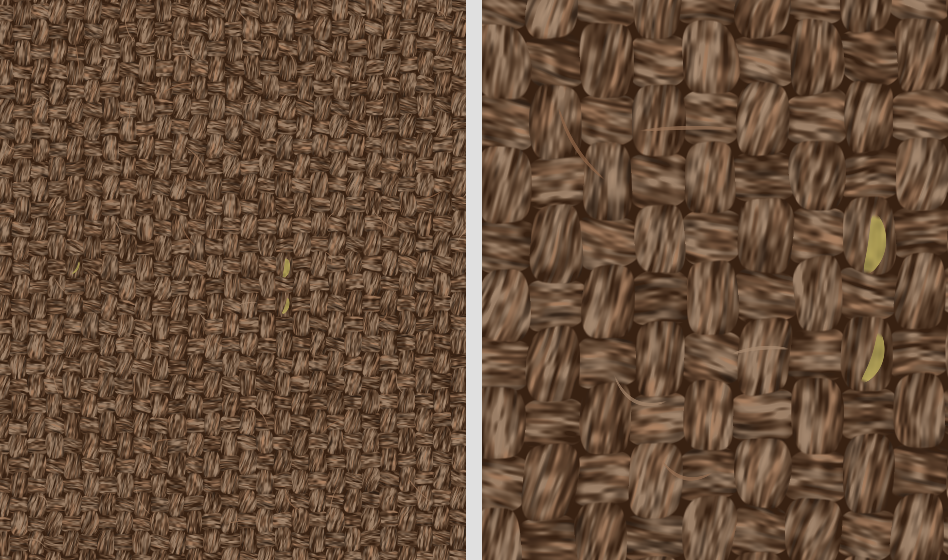
Left, the full canvas; right, a detail of the centre.
A WebGL 1 fragment shader for this texture:

```glsl
precision highp float;
// Coarse brown basket weave of fibrous yarn with loose hairs and straw flecks.

uniform vec2 u_resolution;

#define COUNT vec2(26.5, 28.4)        // bundles across and down
#define CENTRE vec2(13.56, 14.78)     // grid position at the canvas centre
#define TILT vec2(0.008, 0.012)       // lean of the columns, rise of the rows
#define UPRIGHT_SIZE vec2(0.63, 0.51) // half length, half width
#define FLAT_SIZE vec2(0.60, 0.46)
#define WOBBLE 0.17                   // unevenness of the weave
#define FIBRES 9.0                    // fibres per bundle width
#define CONTRAST 1.75
#define HAIR_GRID 3.2                 // hair spacing in bundles
#define HAIR_WIDTH 0.032

const vec3 DARK = vec3(0.215, 0.128, 0.07);
const vec3 MID = vec3(0.385, 0.283, 0.203);
const vec3 LIGHT = vec3(0.60, 0.49, 0.395);
const vec3 RUST = vec3(0.52, 0.36, 0.25);
const vec3 ASH = vec3(0.48, 0.40, 0.33);
const vec3 STRAW = vec3(0.68, 0.62, 0.33);

float hash(vec2 p) {
  vec3 q = fract(vec3(p.xyx) * 0.1031);
  q += dot(q, q.yzx + 33.33);
  return fract((q.x + q.y) * q.z);
}

float noise(vec2 p) {
  vec2 i = floor(p), f = fract(p);
  f = f * f * (3.0 - 2.0 * f);
  return mix(mix(hash(i), hash(i + vec2(1, 0)), f.x),
             mix(hash(i + vec2(0, 1)), hash(i + vec2(1, 1)), f.x), f.y);
}

// Centre of the closest cell of the given parity along one axis
float nearestCentre(float x, float parity) {
  return 2.0 * floor((x - parity) * 0.5 + 0.25) + parity + 0.5;
}

vec3 yarnColour(float tone) {
  tone = clamp(tone, 0.0, 1.0);
  return tone < 0.5 ? mix(DARK, MID, tone * 2.0) : mix(MID, LIGHT, tone * 2.0 - 1.0);
}

// One visible bundle; q is (along, across), result is colour and coverage
vec4 bundle(vec2 q, vec2 size, vec2 cell, float slant, float brightness, float px) {
  float along = q.x / size.x;
  float across = q.y / (size.y * (1.0 - 0.1 * along * along));
  float a2 = along * along, c2 = across * across;
  float rim = sqrt(sqrt(a2 * a2 + c2 * c2));
  float cover = 1.0 - smoothstep(0.96 - px, 1.0 + px, rim);

  // Fibres follow the slanted twist of the yarn
  float seed = hash(cell + 7.3) * 90.0;
  float twist = q.y + slant * q.x;
  float coarse = noise(vec2(twist * FIBRES, q.x * 1.8) + seed);
  float fine = noise(vec2(twist * FIBRES * 1.8, q.x * 4.5) + seed + 41.0);
  float tint = noise(vec2(twist * FIBRES * 1.3, q.x * 1.6) + seed + 83.0);

  float tone = brightness + CONTRAST * (0.5 * coarse + 0.5 * fine - 0.5);
  tone += 0.06 * (hash(cell + 19.7) - 0.5) - 0.26 * c2 - 0.28 * a2 * a2;
  vec3 colour = yarnColour(tone);
  colour = mix(colour, RUST * (0.5 + 0.7 * tone), 0.5 * smoothstep(0.55, 0.85, tint));
  colour = mix(colour, ASH * (0.5 + 0.8 * tone), 0.45 * smoothstep(0.45, 0.15, tint));
  return vec4(colour, cover);
}

// Coverage of a bent strand tapering to both ends
float strand(vec2 q, float angle, float halfLength, float width, float bend, float px) {
  float c = cos(angle), s = sin(angle);
  q = vec2(c * q.x + s * q.y, c * q.y - s * q.x);
  float t = q.x / halfLength;
  float halfWidth = width * sqrt(max(1.0 - t * t, 0.0));
  float d = abs(q.y - bend * (t * t - 0.4)) - halfWidth;
  return (1.0 - smoothstep(-0.5 * px, 0.5 * px, d)) * (1.0 - smoothstep(0.8, 1.0, abs(t)));
}

void main() {
  vec2 uv = gl_FragCoord.xy / u_resolution;
  float px = COUNT.y / u_resolution.y;
  vec2 offset = (uv - 0.5) * COUNT;
  vec2 flatGrid = offset - TILT * offset.yx + CENTRE;

  // Uneven yarn: slow drift and ragged edges
  vec2 g = flatGrid + 0.2 * (vec2(noise(flatGrid * 0.2), noise(flatGrid * 0.2 + 57.0)) - 0.5);
  g += WOBBLE * (vec2(noise(flatGrid * 1.2 + 13.0), noise(flatGrid * 1.2 + 71.0)) - 0.5);
  vec2 cell = floor(g);

  // Flat bundles lie over the dark gaps, upright ones on top
  vec2 flatCentre = vec2(nearestCentre(g.x, mod(cell.y, 2.0)), cell.y + 0.5);
  vec2 uprightCentre = vec2(cell.x + 0.5, nearestCentre(g.y, mod(cell.x + 1.0, 2.0)));
  float flatSlant = 0.12 + 0.3 * (hash(flatCentre + 3.0) - 0.5);
  float uprightSlant = -0.25 + 0.25 * (hash(uprightCentre + 5.0) - 0.5);
  vec4 weft = bundle(g - flatCentre, FLAT_SIZE, flatCentre, flatSlant, 0.57, px);
  vec4 warp = bundle((g - uprightCentre).yx, UPRIGHT_SIZE, uprightCentre, uprightSlant, 0.65, px);
  vec3 colour = mix(DARK, weft.rgb, weft.a);
  colour = mix(colour, warp.rgb, warp.a);

  // Loose hairs, at most one per coarse cell
  vec2 hairCell = floor(flatGrid / HAIR_GRID);
  for (int j = -1; j <= 1; j++) {
    for (int i = -1; i <= 1; i++) {
      vec2 id = hairCell + vec2(float(i), float(j));
      vec2 centre = (id + vec2(hash(id + 11.0), hash(id + 23.0))) * HAIR_GRID;
      float size = mix(0.35, 1.0, hash(id + 31.0));
      float hair = strand(flatGrid - centre, hash(id + 43.0) * 3.14, size, HAIR_WIDTH,
                          0.7 * (hash(id + 59.0) - 0.5), px);
      vec3 hairColour = mix(RUST, LIGHT, hash(id + 67.0)) * 1.08;
      colour = mix(colour, hairColour, 0.7 * hair * step(0.4, hash(id + 79.0)));
    }
  }

  // Straw flecks, each slimmer than the last
  for (int i = 0; i < 3; i++) {
    float n = float(i);
    vec2 centre = vec2(0.614 - 0.45 * step(1.5, n), 0.521 - 0.068 * mod(n, 2.0));
    float fleck = strand((uv - centre) * COUNT, 1.4 - 0.2 * n, 0.52 - 0.06 * n,
                         0.17 - 0.055 * n, 0.12, px);
    colour = mix(colour, STRAW * (0.85 + 0.3 * noise(flatGrid * 6.0)), 0.9 * fleck);
  }

  gl_FragColor = vec4(colour, 1.0);
}
```
